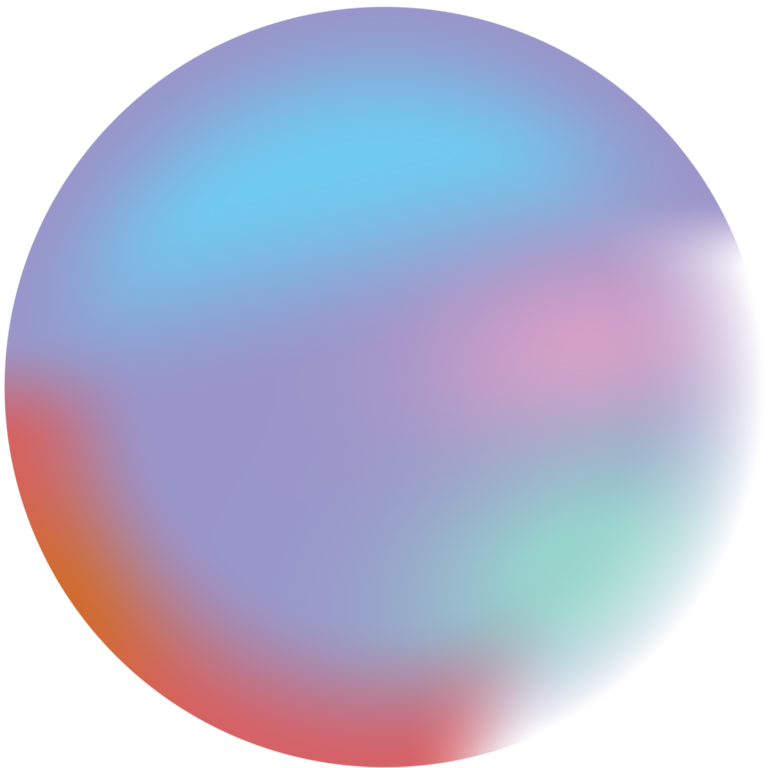
Give the GLSL for this background, as a Shadertoy shader.

```glsl
// A softly blended disc of sky, pink, mint and ember tones fading into white.

const vec3 WHITE = vec3(1.0);
const vec3 PERIWINKLE = vec3(0.60, 0.585, 0.79);
const vec3 SKY = vec3(0.44, 0.79, 0.94);
const vec3 PINK = vec3(0.84, 0.62, 0.78);
const vec3 MINT = vec3(0.59, 0.83, 0.80);
const vec3 RED = vec3(0.84, 0.38, 0.40);
const vec3 ORANGE = vec3(0.82, 0.42, 0.18);

const vec2 DISC_CENTER = vec2(0.001, -0.004);
const float DISC_RADIUS = 0.495;

// Smooth fall from 1 at "inner" to 0 at "outer", in either direction.
float fade(float inner, float outer, float value) {
    float t = clamp((value - outer) / (inner - outer), 0.0, 1.0);
    return t * t * (3.0 - 2.0 * t);
}

// Gaussian glow stretched along a tilted axis.
float glow(vec2 p, vec2 center, vec2 size, float tilt) {
    vec2 d = p - center;
    float c = cos(tilt), s = sin(tilt);
    vec2 local = vec2(c * d.x + s * d.y, c * d.y - s * d.x) / size;
    return exp(-dot(local, local));
}

// Band above a gently bowed line, dimmed towards the rim.
float skyBand(vec2 p, float r) {
    float horizon = 0.33 + 0.25 * p.x + 0.05 * p.x * p.x;
    return fade(0.28, -0.24, p.y - horizon) * fade(0.62, 1.03, r);
}

// Warm rim on the lower left.
float emberRim(vec2 p, float r) {
    return fade(1.02, 0.60, r) * fade(-0.15, 0.15, p.y) * fade(0.15, 0.50, p.x);
}

// Rim on the right that dissolves into white.
float whiteRim(vec2 p, float r) {
    float depth = clamp((r - 0.62) / 0.38, 0.0, 1.0);
    return depth * depth * fade(0.30, 0.50, p.y) * fade(0.42, 0.05, p.x);
}

vec3 discColor(vec2 p) {
    float r = length(p);
    vec3 color = mix(PERIWINKLE, SKY, skyBand(p, r));
    color = mix(color, PINK, glow(p, vec2(0.53, 0.10), vec2(0.43, 0.25), 0.18));
    float mint = 1.1 * glow(p, vec2(0.54, -0.48), vec2(0.48, 0.32), 0.35);
    color = mix(color, MINT, min(mint, 1.0));
    float heat = glow(p, vec2(-0.83, -0.56), vec2(0.30), 0.0);
    color = mix(color, mix(RED, ORANGE, heat), emberRim(p, r));
    return mix(color, WHITE, whiteRim(p, r));
}

void mainImage(out vec4 fragColor, in vec2 fragCoord) {
    float side = min(iResolution.x, iResolution.y);
    vec2 uv = (fragCoord - 0.5 * iResolution.xy) / side;
    vec2 p = (uv - DISC_CENTER) / DISC_RADIUS;

    // Disc over white with a one-pixel soft edge.
    float pixel = 1.0 / (side * DISC_RADIUS);
    float coverage = fade(1.0 - pixel, 1.0 + pixel, length(p));
    fragColor = vec4(mix(WHITE, discColor(p), coverage), 1.0);
}
```
